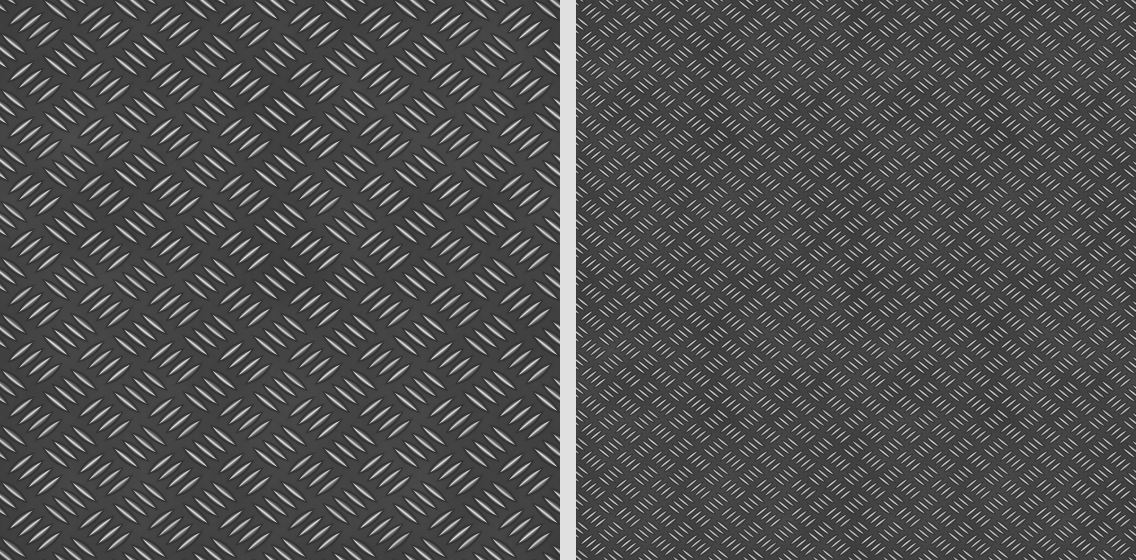
Left, the tile; right, the same tile 2 across and 2 down.
Give the GLSL for this texture, as a WebGL 2 fragment shader.

```glsl
#version 300 es
precision highp float;
// Dark steel tread plate: groups of four raised lens-shaped bars that lean
// alternately right and left, on a staggered grid over softly mottled metal.
// Each bar is an implicit lens with a dark rim, a rounded body and a streak.
#define GRID vec2(8.0, 10.0)   // repeats across and down
#define BAR_STEP 0.132         // bar spacing along the cell diagonal
#define BAR_LENGTH 0.0285      // half length of a bar
#define BAR_WIDTH 0.0066       // half width of a bar
#define RIM_WIDTH 0.0015       // softness of the dark outline
#define PLATE_GRAY 0.268
#define RIM_GRAY 0.165
#define BODY_GRAY 0.43
#define STREAK_GRAY 0.86
#define MOTTLE 0.055           // strength of the cloudy variation

uniform vec2 u_resolution;
out vec4 outColor;

float hash(vec2 p) {
  return fract(sin(dot(p, vec2(127.1, 311.7))) * 43758.5453);
}

// Value noise that wraps after a whole number of lattice cells
float wrapNoise(vec2 uv, vec2 period) {
  vec2 p = uv * period;
  vec2 i = floor(p);
  vec2 f = smoothstep(0.0, 1.0, p - i);
  vec2 a = mod(i, period);
  vec2 b = mod(i + 1.0, period);
  return mix(mix(hash(a), hash(vec2(b.x, a.y)), f.x),
             mix(hash(vec2(a.x, b.y)), hash(b), f.x), f.y);
}

// Cloudy flat metal with a faint grain
float plate(vec2 uv) {
  float cloud = 0.65 * wrapNoise(uv, vec2(8.0)) + 0.35 * wrapNoise(uv, vec2(16.0));
  float grain = wrapNoise(uv, vec2(160.0, 48.0));
  return PLATE_GRAY + MOTTLE * (cloud - 0.5) + 0.01 * (grain - 0.5);
}

// Lays one bar over the gray; pos.x runs along it, pos.y across it
float addBar(float gray, vec2 pos, float streakShift, float gloss) {
  float u = pos.x / BAR_LENGTH;
  float halfWidth = BAR_WIDTH * (1.0 - u * u);
  float d = abs(pos.y) - halfWidth;
  float v = pos.y / max(halfWidth, 0.0004);

  float shadow = 0.22 * exp(-max(d, 0.0) / 0.0025);
  gray = mix(gray, RIM_GRAY, shadow);

  float body = mix(0.23, BODY_GRAY, exp(-2.6 * v * v));
  float taper = smoothstep(1.0, 0.65, abs(u));
  float s = (v - streakShift) / 0.29;
  float lit = mix(body, STREAK_GRAY * gloss, taper * exp(-s * s));

  float edge = 0.8 / u_resolution.y;
  gray = mix(gray, lit, smoothstep(edge, -edge, d));
  float rim = d / RIM_WIDTH;
  return mix(gray, RIM_GRAY, 0.7 * exp(-rim * rim));
}

// Four bars per cell; lean is 1 for right-leaning and -1 for left-leaning
float addGroups(float gray, vec2 uv, vec2 center, float lean) {
  vec2 cell = uv * GRID - center + 0.5;
  vec2 id = mod(floor(cell), GRID);
  vec2 p = (fract(cell) - 0.5) / GRID;
  p.y *= lean;

  vec2 along = normalize(1.0 / GRID);
  vec2 across = vec2(along.y, -along.x);
  vec2 stride = BAR_STEP * vec2(1.0, -1.0) / GRID;
  for (int i = 0; i < 4; i++) {
    float k = float(i) - 1.5;
    vec2 q = p - k * stride;
    float rnd = hash(id + vec2(float(i) * 17.0, lean * 5.0));
    float shift = -0.14 - 0.05 * k + 0.1 * (rnd - 0.5);
    gray = addBar(gray, vec2(dot(q, along), dot(q, across)), shift, 0.93 + 0.1 * rnd);
  }
  return gray;
}

void main() {
  vec2 uv = gl_FragCoord.xy / u_resolution;
  float gray = plate(uv);
  gray = addGroups(gray, uv, vec2(0.5, 0.525), 1.0);
  gray = addGroups(gray, uv, vec2(0.0, 0.02), -1.0);
  outColor = vec4(vec3(gray), 1.0);
}
```
